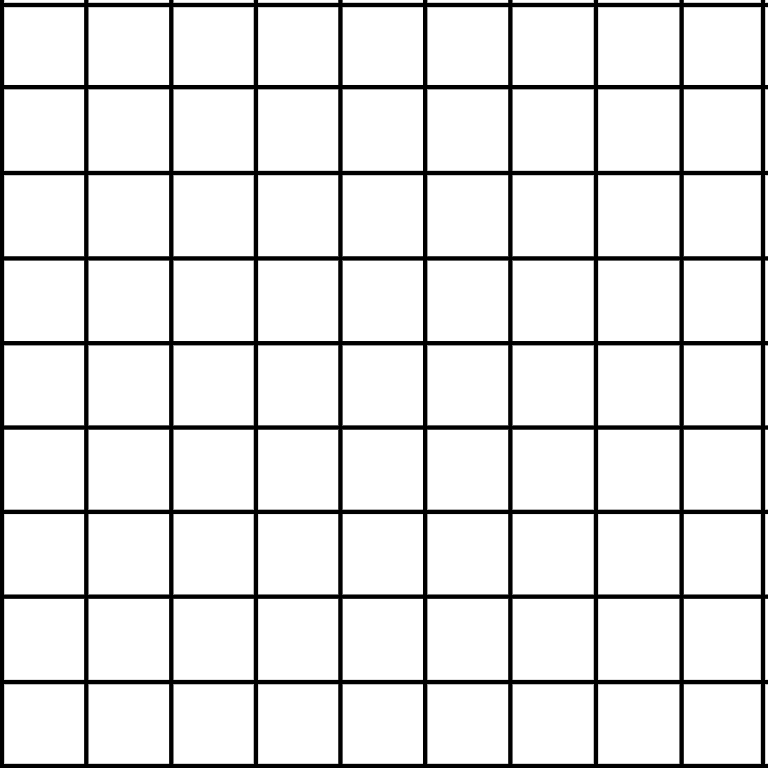
Give the GLSL for this pattern, as a WebGL 1 fragment shader.

```glsl
precision highp float;

// Square grid of black rules on white: nine cells across and nine down.
// Each axis loops over ten rules, evenly pitched with a slight layered drift,
// and the outermost rules are pulled in to the border of the sheet.

uniform vec2 u_resolution;

const float TAU = 6.2831853;
const float PITCH = 0.1108;
const float LINE_WIDTH = 0.0057;
const float FIRST_RULE = 0.0026;
const float LAST_RULE = 0.9935;
const vec3 PAPER = vec3(1.0);
const vec3 INK = vec3(0.0);

// Centre of the rule with the given index, as a fraction of the canvas.
float ruleCentre(float index, float origin, float drift, float phase) {
  float wobble = drift * cos(TAU * (index - phase) / 8.0);
  return clamp(origin + PITCH * index + wobble, FIRST_RULE, LAST_RULE);
}

// Distance from a coordinate to the nearest of the ten rules.
float ruleDistance(float coord, float origin, float drift, float phase) {
  float nearest = 1.0;
  for (int i = 0; i < 10; i++) {
    float centre = ruleCentre(float(i), origin, drift, phase);
    // The end rules sit on the border, free of drift.
    if (i == 0) centre = FIRST_RULE;
    if (i == 9) centre = LAST_RULE;
    nearest = min(nearest, abs(coord - centre));
  }
  return nearest;
}

// Ink coverage of a rule, smoothed over one pixel.
float ruleCoverage(float dist, float pixel) {
  return clamp((0.5 * LINE_WIDTH - dist) / pixel + 0.5, 0.0, 1.0);
}

void main() {
  vec2 uv = gl_FragCoord.xy / u_resolution;
  vec2 pixel = 1.0 / u_resolution;

  float upright = ruleCoverage(ruleDistance(uv.x, 0.0006, 0.0010, 1.3), pixel.x);
  float level = ruleCoverage(ruleDistance(uv.y, 0.0001, 0.0014, 2.0), pixel.y);

  gl_FragColor = vec4(mix(PAPER, INK, max(upright, level)), 1.0);
}
```
